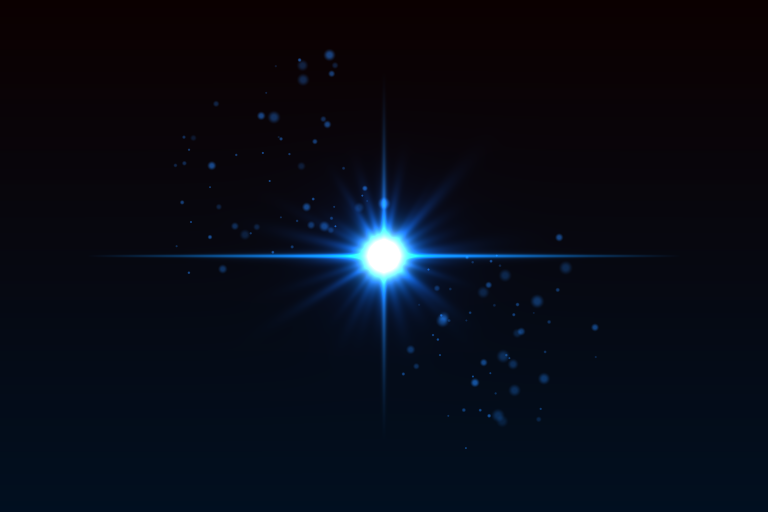
A Shadertoy shader for this background:

```glsl
// Draws a blue star flare with thin streaks, soft rays and drifting dust on a dark gradient.

float hash(float n) {
    return fract(sin(n * 12.9898) * 43758.5453);
}

// Thin light streak along the first axis, fading towards its tips
float streak(vec2 p, float reach, float width) {
    float fade = clamp(1.0 - abs(p.x) / reach, 0.0, 1.0);
    float w = width * (0.45 + 0.55 * fade);
    return fade * exp(-p.y * p.y / (w * w));
}

// Widening rays scattered around the centre
float rays(vec2 p) {
    float sum = 0.0;
    for (int i = 0; i < 26; i++) {
        float n = float(i);
        float angle = (n + 0.8 * hash(n + 3.1)) * 6.28318 / 26.0;
        vec2 dir = vec2(cos(angle), sin(angle));
        float along = dot(p, dir);
        float across = p.x * dir.y - p.y * dir.x;
        float reach = mix(0.17, 0.37, hash(n + 41.7));
        float width = 0.004 + mix(0.025, 0.06, hash(n + 17.3)) * max(along, 0.0);
        float fade = (1.0 - smoothstep(0.0, reach, along)) * exp(-max(along, 0.0) / 0.13);
        sum += step(0.0, along) * fade * exp(-across * across / (width * width))
             * mix(0.35, 1.0, hash(n + 29.9));
    }
    return sum;
}

// Soft specks in two opposite fans, upper left and lower right
float dust(vec2 p) {
    float sum = 0.0;
    for (int i = 0; i < 115; i++) {
        float n = float(i) + 1.0;
        float side = mod(n, 2.0) * 3.14159;
        float spread = hash(n + 0.37) + hash(n + 150.2) - 1.0;
        float angle = 2.42 + side + 0.95 * spread;
        float radius = mix(0.09, 0.46, pow(hash(n + 310.6), 1.1));
        vec2 center = radius * vec2(cos(angle), sin(angle));
        float size = mix(0.003, 0.016, pow(hash(n + 470.9), 2.5));
        float glow = 1.0 - smoothstep(0.2 * size, size, length(p - center));
        sum += glow * mix(0.2, 0.75, hash(n + 620.4));
    }
    return sum;
}

void mainImage(out vec4 fragColor, in vec2 fragCoord) {
    vec2 p = (fragCoord - 0.5 * iResolution.xy) / iResolution.y;
    float r = length(p);

    // Night gradient, blue below and warm black above
    vec3 color = mix(vec3(0.005, 0.06, 0.125), vec3(0.045, 0.0, 0.0), p.y + 0.5);

    // Dust and rays
    color += vec3(0.09, 0.37, 0.7) * dust(p);
    color += vec3(0.05, 0.32, 0.75) * rays(p);

    // Horizontal and vertical streaks
    color += vec3(0.03, 0.62, 1.1) * streak(p, 0.58, 0.0045);
    color += vec3(0.02, 0.12, 0.25) * streak(p, 0.4, 0.014);
    float upright = streak(p.yx, 0.36, 0.007);
    color += vec3(0.1, 0.5, 0.9) * upright * (0.3 + 0.7 * upright);

    // Blue halo, cyan rim and white core
    color += vec3(0.02, 0.25, 0.75) * exp(-r / 0.05);
    color += vec3(0.0, 0.5, 0.8) * exp(-r * r / 0.0032);
    color += vec3(2.2) * exp(-r * r / 0.0011);

    fragColor = vec4(clamp(color, 0.0, 1.0), 1.0);
}
```
